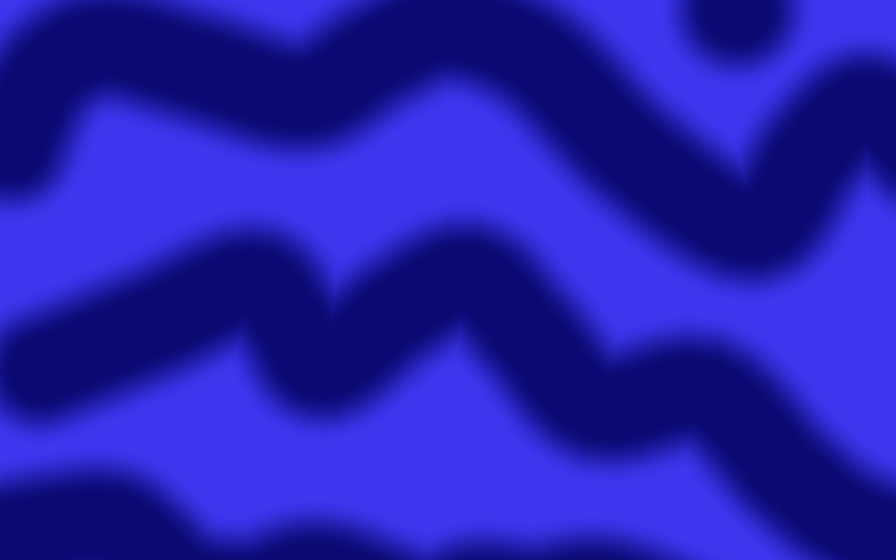
Write a WebGL 2 fragment shader that draws this background.

```glsl
#version 300 es
precision highp float;
// Thick, soft navy ribbons winding across a bright blue field, plus one dot.
// Each ribbon is the distance to a Catmull-Rom curve through a few knots;
// the nearest distance is then shaded with one wide, blurred edge.

uniform vec2 u_resolution;
out vec4 fragColor;

#define GRID_HEIGHT 48.0   // canvas height in design units
#define RIBBON_RADIUS 4.5
#define DOT_RADIUS 4.7
#define EDGE_SOFTNESS 2.2  // half width of the blurred edge
#define CURVE_STEPS 6      // straight pieces per curve span
#define KNOTS 13
#define FIELD_BLUE vec3(0.235, 0.212, 0.935)
#define RIBBON_NAVY vec3(0.043, 0.034, 0.445)

// Ribbon centre lines, origin at the lower left
const vec2 UPPER[KNOTS] = vec2[KNOTS](
  vec2(1.0, 35.4), vec2(3.8, 41.4), vec2(9.0, 44.2), vec2(17.0, 42.2),
  vec2(26.0, 39.8), vec2(32.5, 43.4), vec2(38.5, 45.7), vec2(46.0, 43.0),
  vec2(54.5, 34.6), vec2(64.5, 28.5), vec2(69.7, 35.0), vec2(74.3, 38.8),
  vec2(79.0, 35.0));
const vec2 MIDDLE[KNOTS] = vec2[KNOTS](
  vec2(3.5, 16.3), vec2(13.0, 20.2), vec2(21.5, 23.8), vec2(24.8, 20.5),
  vec2(27.8, 16.7), vec2(34.3, 21.5), vec2(40.3, 24.2), vec2(45.2, 19.5),
  vec2(51.2, 13.2), vec2(60.5, 14.4), vec2(67.5, 7.5), vec2(73.0, 3.2),
  vec2(80.0, 1.0));
const vec2 LOWER[KNOTS] = vec2[KNOTS](
  vec2(-1.0, 1.7), vec2(4.5, 2.8), vec2(9.5, 3.1), vec2(12.5, 1.0),
  vec2(16.0, -2.0), vec2(21.5, -2.8), vec2(27.5, -1.3), vec2(36.0, -4.2),
  vec2(41.0, -3.0), vec2(46.0, -3.4), vec2(51.5, -2.7), vec2(58.0, -5.0),
  vec2(66.0, -9.0));
const vec2 DOT_CENTER = vec2(63.2, 47.2);

float segmentDistance(vec2 p, vec2 a, vec2 b) {
  vec2 ab = b - a;
  float t = clamp(dot(p - a, ab) / dot(ab, ab), 0.0, 1.0);
  return length(p - a - ab * t);
}

vec2 catmullRom(vec2 a, vec2 b, vec2 c, vec2 d, float t) {
  vec2 linear = c - a;
  vec2 square = 2.0 * a - 5.0 * b + 4.0 * c - d;
  vec2 cubic = 3.0 * (b - c) + d - a;
  return b + 0.5 * t * (linear + t * (square + t * cubic));
}

// Distance from p to the smooth curve through all knots
float curveDistance(vec2 p, vec2 knots[KNOTS]) {
  float nearest = 1e3;
  vec2 start = knots[0];
  for (int i = 0; i < KNOTS - 1; i++) {
    vec2 before = knots[max(i - 1, 0)];
    vec2 after = knots[min(i + 2, KNOTS - 1)];
    for (int j = 1; j <= CURVE_STEPS; j++) {
      float t = float(j) / float(CURVE_STEPS);
      vec2 end = catmullRom(before, knots[i], knots[i + 1], after, t);
      nearest = min(nearest, segmentDistance(p, start, end));
      start = end;
    }
  }
  return nearest;
}

void main() {
  vec2 p = gl_FragCoord.xy / u_resolution.y * GRID_HEIGHT;

  // Union of the three ribbons and the dot
  float centerline = min(curveDistance(p, UPPER), curveDistance(p, MIDDLE));
  centerline = min(centerline, curveDistance(p, LOWER));
  float shape = centerline - RIBBON_RADIUS;
  shape = min(shape, length(p - DOT_CENTER) - DOT_RADIUS);

  // Blurred edge between navy and blue
  float field = smoothstep(-EDGE_SOFTNESS, EDGE_SOFTNESS, shape);
  fragColor = vec4(mix(RIBBON_NAVY, FIELD_BLUE, field), 1.0);
}
```
